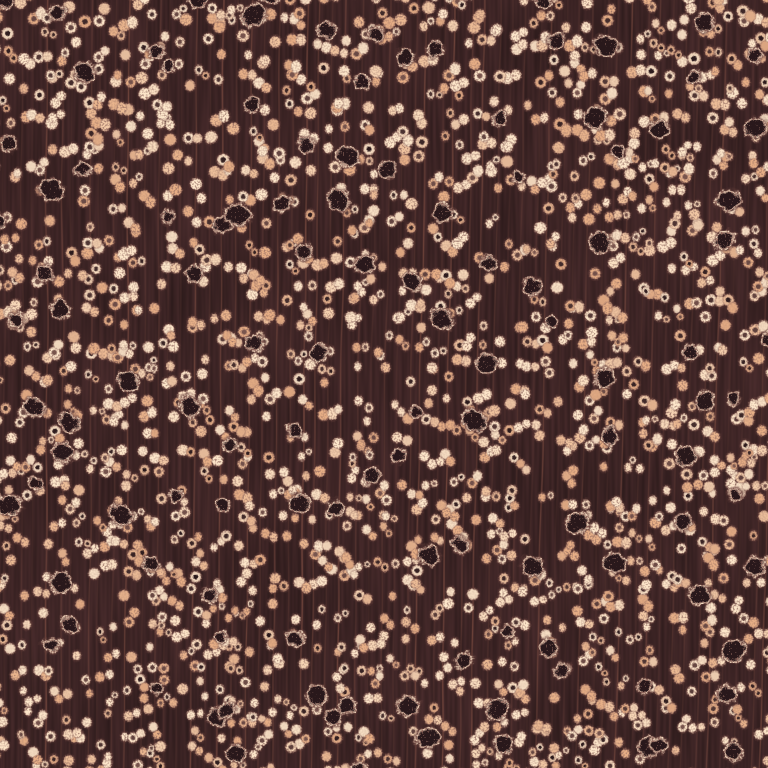
Write a WebGL 2 fragment shader that draws this texture.

```glsl
#version 300 es
precision highp float;
// Wood end grain under a lens: a dark ground with thin upright rays, strewn with
// pale speckled grains (some hollow) and larger dark vessels with ragged rims.
// Jittered grids place the parts; gradient noise bands, speckles and warps them.

#define GRAIN_GRID 50.0     // grain cells across the canvas
#define GRAIN_RADIUS 0.0064
#define GRAIN_CHANCE 0.60
#define TWIN_CHANCE 0.38    // grains that touch a neighbour
#define HOLLOW_SHARE 0.36
#define VESSEL_GRID 14.0
#define VESSEL_RADIUS 0.0125
#define VESSEL_CHANCE 0.58
#define RAY_COUNT 58.0
#define EDGE_SOFTNESS 0.0013

uniform vec2 u_resolution;
out vec4 fragColor;

const vec3 GROUND = vec3(0.235, 0.140, 0.142);
const vec3 RAY = vec3(0.46, 0.28, 0.24);
const vec3 HALO = vec3(0.40, 0.25, 0.23);
const vec3 SHADE = vec3(0.56, 0.40, 0.36);
const vec3 TAN = vec3(0.90, 0.68, 0.52);
const vec3 CREAM = vec3(0.99, 0.90, 0.79);
const vec3 PORE = vec3(0.16, 0.095, 0.105);

vec4 hash4(vec2 c) {
  vec4 q = fract(c.xyxy * vec4(0.1031, 0.1030, 0.0973, 0.1099));
  q += dot(q, q.wzxy + 33.33);
  return fract((q.xxyz + q.yzzw) * q.zywx);
}

float cornerSlope(vec2 corner, vec2 offset) {
  float angle = 6.2832 * hash4(corner + 71.0).x;
  return dot(vec2(cos(angle), sin(angle)), offset);
}

// Gradient noise, about -0.7 to 0.7
float gradientNoise(vec2 p) {
  vec2 i = floor(p), f = p - i;
  vec2 u = f * f * f * (f * (f * 6.0 - 15.0) + 10.0);
  vec2 e = vec2(1.0, 0.0);
  float low = mix(cornerSlope(i, f), cornerSlope(i + e, f - e), u.x);
  float high = mix(cornerSlope(i + e.yx, f - e.yx), cornerSlope(i + 1.0, f - 1.0), u.x);
  return mix(low, high, u.y);
}

float inside(float dist, float soft) {
  return 1.0 - smoothstep(-soft, soft, dist);
}

// Dark ground with fine fibres and wavering rays
vec3 groundColor(vec2 p) {
  float fibre = gradientNoise(vec2(p.x * 230.0, p.y * 9.0));
  float patchy = gradientNoise(p * 7.0 + 3.0);
  vec3 col = GROUND * (1.0 + 0.30 * fibre + 0.16 * patchy);
  float sway = 0.004 * gradientNoise(p * vec2(3.0, 6.0)) - 0.03 * p.x * p.y;
  float lane = (p.x + sway) * RAY_COUNT;
  vec4 rnd = hash4(vec2(floor(lane), 9.0));
  float dist = abs(fract(lane) - 0.25 - 0.5 * rnd.x) / RAY_COUNT;
  float strength = 0.2 + 0.75 * rnd.y * rnd.y;
  strength *= 0.85 + 0.5 * gradientNoise(vec2(lane, p.y * 12.0));
  return mix(col, RAY, strength * inside(dist - 0.0009, EDGE_SOFTNESS));
}

// One pale grain: soft halo, speckled body, brown rim, perhaps a dark hollow
vec3 paintGrain(vec3 col, vec2 d, float r, vec4 rnd, float speckle, float soft) {
  d.y *= 0.82 + 0.22 * rnd.x;
  float dist = length(d) - r + 0.0013 * speckle;
  col = mix(col, max(col, HALO), 0.8 * inside(dist - 0.0012, 0.0022));
  vec3 body = mix(TAN, CREAM, smoothstep(0.1, 0.75, rnd.y));
  body = mix(body, SHADE, clamp(0.12 + 1.3 * speckle * rnd.z, 0.0, 0.8));
  body = mix(body, SHADE, 0.45 * smoothstep(-0.0026, 0.0, dist));
  float hollow = step(rnd.w, HOLLOW_SHARE) * inside(dist + r * 0.57, soft);
  body = mix(body, mix(PORE, SHADE, rnd.z * 0.8), hollow);
  return mix(col, body, inside(dist, soft));
}

// One vessel: ragged pale rim around a dark, flecked opening
vec3 paintVessel(vec3 col, vec2 d, float r, vec4 rnd, float speckle, float ragged, float soft) {
  float angle = (rnd.z - 0.5) * 1.6;
  d = mat2(cos(angle), sin(angle), -sin(angle), cos(angle)) * d;
  d.x *= 0.78 + 0.32 * rnd.w;
  float dist = length(d) - r + 0.005 * ragged + 0.0012 * speckle;
  col = mix(col, HALO, 0.8 * inside(dist - 0.0012, 0.0022));
  vec3 rim = mix(SHADE, CREAM, clamp(0.38 - 1.1 * speckle, 0.0, 1.0));
  col = mix(col, rim, inside(dist, soft));
  float fleck = smoothstep(0.22, 0.5, -speckle) * 0.6;
  return mix(col, mix(PORE, SHADE, fleck), inside(dist + 0.0031 + 0.0015 * speckle, soft));
}

void main() {
  vec2 p = gl_FragCoord.xy / u_resolution.y;
  float soft = max(EDGE_SOFTNESS, 0.7 / u_resolution.y);
  float speckle = gradientNoise(p * 390.0);
  float ragged = gradientNoise(p * 120.0 + 40.0);
  vec3 col = groundColor(p);

  // Grains, thickened along level bands, slightly smaller low down
  vec2 home = floor(p * GRAIN_GRID);
  for (int k = 0; k < 9; k++) {
    vec2 cell = home + vec2(k % 3 - 1, k / 3 - 1);
    vec4 place = hash4(cell + 11.0), look = hash4(cell + 137.0);
    float band = gradientNoise(cell * vec2(0.09, 0.42) + 0.37);
    if (place.z > GRAIN_CHANCE + 0.45 * band) continue;
    vec2 d = p - (cell + place.xy) / GRAIN_GRID;
    float r = GRAIN_RADIUS * (0.74 + 0.48 * look.x) * mix(0.94, 1.08, p.y);
    col = paintGrain(col, d, r, look, speckle, soft);
    if (place.w < TWIN_CHANCE) {
      float turn = (look.z - 0.5) * 2.4;
      vec2 shift = vec2(cos(turn), sin(turn)) * 0.0115;
      col = paintGrain(col, d - shift, r * 0.9, look.yzwx, speckle, soft);
    }
  }

  // Vessels lie over the grains
  home = floor(p * VESSEL_GRID);
  for (int k = 0; k < 9; k++) {
    vec2 cell = home + vec2(k % 3 - 1, k / 3 - 1);
    vec4 place = hash4(cell + 311.0), look = hash4(cell + 523.0);
    if (place.z > VESSEL_CHANCE) continue;
    vec2 d = p - (cell + place.xy) / VESSEL_GRID;
    float r = VESSEL_RADIUS * (0.7 + 0.5 * look.x);
    col = paintVessel(col, d, r, look, speckle, ragged, soft);
  }
  fragColor = vec4(col, 1.0);
}
```
